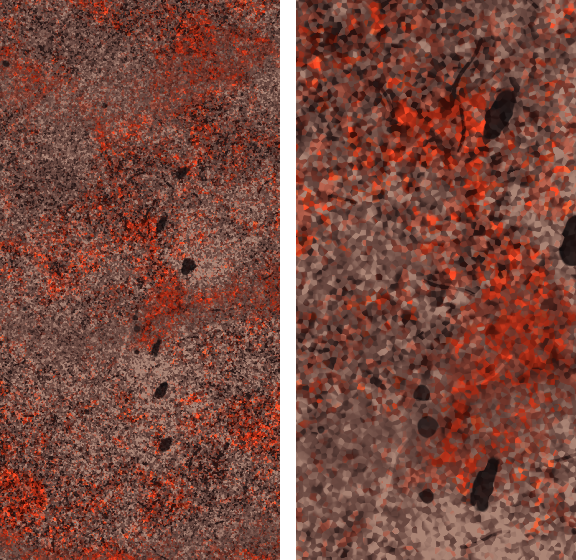
Left: the whole. Right: its middle third, enlarged.
Write a WebGL 1 fragment shader that draws this texture.

```glsl
precision highp float;
uniform vec2 u_resolution;

vec3 hash3(vec2 c) {
  vec3 q = fract(c.xyx * vec3(0.1031, 0.1030, 0.0973));
  q += dot(q, q.yxz + 33.33);
  return fract((q.xxy + q.yzz) * q.zyx);
}

mat2 turn(float a) {
  return mat2(cos(a), -sin(a), sin(a), cos(a));
}

// Cellular noise: three random values per cell, blended at the borders
vec3 grains(vec2 p, float sharpness) {
  vec2 cell = floor(p);
  vec3 sum = vec3(0.0);
  float total = 0.0;
  for (int j = -1; j <= 1; j++) {
    for (int i = -1; i <= 1; i++) {
      vec2 c = cell + vec2(float(i), float(j));
      vec2 away = c + hash3(c + 71.0).xy - p;
      float w = exp(-sharpness * dot(away, away));
      sum += w * hash3(c);
      total += w;
    }
  }
  return sum / total - 0.5;
}

// Thin scattered scratches: x holds dark cover, y pale cover
vec2 scratches(vec2 p, float density, float px) {
  vec2 cover = vec2(0.0);
  vec2 cell = floor(p);
  for (int j = -1; j <= 1; j++) {
    for (int i = -1; i <= 1; i++) {
      vec2 c = cell + vec2(float(i), float(j));
      vec3 h = hash3(c + 19.0);
      vec3 g = hash3(c + 43.0);
      vec2 q = turn(g.x * 3.14) * (p - c - h.xy);
      q.y += 0.04 * sin(q.x * 7.0 + g.y * 6.0);
      float d = length(vec2(max(abs(q.x) - 0.15 - 0.3 * g.y, 0.0), q.y));
      float line = (1.0 - smoothstep(0.01, 0.02 + px, d)) * step(h.z, density);
      cover = max(cover, line * (g.z < 0.7 ? vec2(1.0, 0.0) : vec2(0.0, 1.0)));
    }
  }
  return cover;
}

void main() {
  float px = 1.0 / u_resolution.x;
  vec2 p = gl_FragCoord.xy * px;
  vec2 warped = p + 0.04 * sin(p.yx * vec2(9.0, 13.0) + 2.0 * sin(p * 17.0));

  vec3 fine = grains(p * 170.0, 12.0);
  vec3 mid = grains(p * 75.0 + 31.0, 9.0);
  vec3 blotch = grains(warped * 17.0 + 5.0, 6.0);
  vec3 patches = grains(warped * vec2(3.5, 5.0) + 13.0, 6.0);
  float lower = 1.0 - smoothstep(0.7, 1.5, p.y + 0.3 * patches.z);

  // Smooth brown bands calm the grain
  float calm = smoothstep(0.5, 1.0, sin(p.y * 7.3 + 1.6 + 0.7 * sin(p.x * 5.0)) + 0.5 * patches.y);
  float contrast = mix(0.9 + 0.2 * lower, 0.6, calm);
  float tone = 0.52 + contrast * (0.75 * fine.x + 0.5 * mid.x)
             + 0.22 * blotch.x + 0.26 * patches.x;
  float rust = 0.6 * fine.y + 0.45 * mid.y + 0.4 * blotch.y + 0.5 * patches.y + 0.1 * calm;
  float ember = 0.45 * fine.z + 0.6 * mid.z + 0.45 * blotch.y + 0.5 * patches.y + 0.06 * lower;

  // Dark chips with torn edges and pale scuffs around them
  float chips = 0.0;
  float scuff = 0.0;
  for (int i = 0; i < 6; i++) {
    float n = float(i);
    vec3 h = hash3(vec2(n, 7.0));
    vec2 q = p - vec2(0.52 + 0.24 * h.x, 0.34 + 0.2 * (n + 0.6 * h.y));
    scuff = max(scuff, exp(-90.0 * dot(q, q)));
    q = turn(0.5 + 1.1 * h.z) * q;
    q += 0.008 * blotch.xz + 0.008 * mid.yx;
    float width = 0.009 + 0.013 * h.y;
    float d = (length(q / vec2(0.034, width)) - 1.0) * width;
    chips = max(chips, 1.0 - smoothstep(-px, px, d));
  }

  // Small round pits
  for (int i = 0; i < 22; i++) {
    vec3 h = hash3(vec2(float(i), 90.0));
    vec2 q = p - vec2(h.x * h.x, 2.0 * h.y) + 0.005 * mid.xy;
    float pit = 1.0 - smoothstep(-px, px, length(q) - 0.004 - 0.009 * h.z * h.z);
    chips = max(chips, 0.85 * pit);
  }

  vec2 marks = scratches(p * 10.0, 0.12 + 0.25 * lower + 0.4 * scuff, 10.0 * px);
  tone += 0.14 * scuff * (0.5 + 2.0 * blotch.z) - 0.4 * marks.x + 0.22 * marks.y;

  // Stone from shadow to pale pink, then rust tint and orange specks
  vec3 color = mix(vec3(0.15, 0.09, 0.085), vec3(0.41, 0.28, 0.25), smoothstep(-0.05, 0.5, tone));
  color = mix(color, vec3(0.67, 0.52, 0.46), smoothstep(0.45, 1.05, tone));
  color *= mix(vec3(1.0), vec3(1.09, 0.75, 0.67), smoothstep(-0.08, 0.2, rust));
  color *= mix(vec3(1.0), vec3(1.42, 0.78, 0.5), smoothstep(0.2, 0.4, ember));
  vec3 chipColor = vec3(0.11, 0.07, 0.07) + 0.06 * fine.x + vec3(0.08, 0.02, 0.01) * mid.y;
  color = mix(color, chipColor, 0.92 * chips);
  gl_FragColor = vec4(color, 1.0);
}
```
